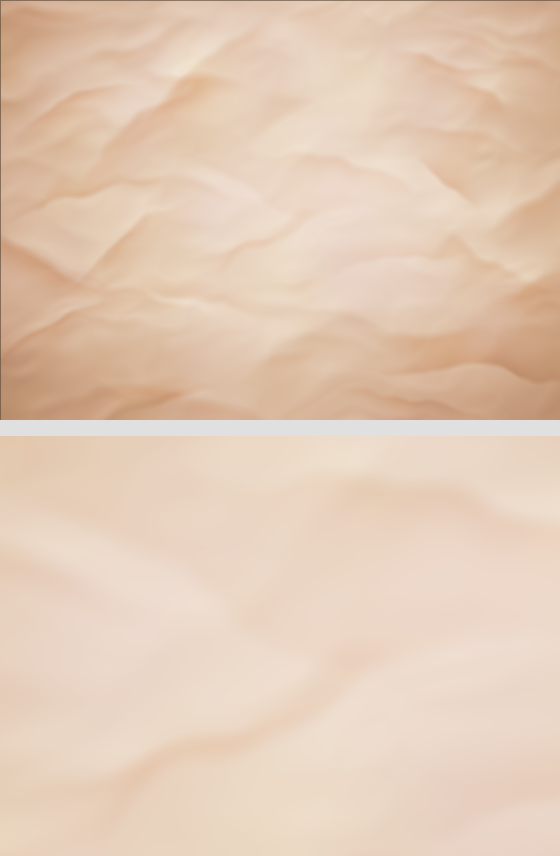
Top, the full canvas; bottom, a detail of the centre.
Give the GLSL for this texture, as a Shadertoy shader.

```glsl
#define FOLD_COLUMNS 6
#define FOLD_ROWS 6
#define FOLD_STRENGTH 0.25
#define CRUMPLE_STRENGTH 0.34
#define CRUMPLE_REACH 0.024
#define WOBBLE 0.075
#define BASE_TONE 0.97
#define VIGNETTE 0.92
#define FLOOR_SHADE 0.16
#define BROAD_RELIEF 0.24
#define BORDER_WIDTH 0.0018
#define BORDER_STRENGTH 0.75

const vec3 DARK_TAN = vec3(0.67, 0.49, 0.36);
const vec3 WARM_TAN = vec3(0.81, 0.65, 0.53);
const vec3 PALE_CREAM = vec3(0.94, 0.88, 0.82);
const vec3 BORDER_BROWN = vec3(0.36, 0.29, 0.23);

float hash(vec2 p) {
    return fract(sin(dot(p, vec2(127.1, 311.7))) * 43758.5453);
}

float noise(vec2 p) {
    vec2 i = floor(p), f = fract(p);
    f = f * f * (3.0 - 2.0 * f);
    return mix(mix(hash(i), hash(i + vec2(1, 0)), f.x),
               mix(hash(i + vec2(0, 1)), hash(i + vec2(1, 1)), f.x), f.y);
}

float fbm(vec2 p) {
    float sum = 0.0, gain = 0.5;
    for (int i = 0; i < 3; i++) {
        sum += gain * noise(p);
        p = mat2(1.6, 1.2, -1.2, 1.6) * p + 7.3;
        gain *= 0.5;
    }
    return sum / 0.875;
}

vec2 rotate(vec2 p, float angle) {
    float c = cos(angle), s = sin(angle);
    return vec2(c * p.x + s * p.y, c * p.y - s * p.x);
}

// Height of crumpled paper: creased ridges in several sizes and directions
float crumpleHeight(vec2 p) {
    float sum = 0.0, gain = 0.6, scale = 5.0;
    for (int i = 0; i < 3; i++) {
        float angle = 0.35 - 0.45 * float(i % 2);
        vec2 q = rotate(p, angle) * scale * vec2(0.8, 1.5) + 17.0 * float(i);
        sum += gain * (1.0 - abs(2.0 * noise(q) - 1.0));
        gain *= 0.5;
        scale *= 1.8;
    }
    return sum;
}

// Lit slope above the crease, shadow below it, both tapering to the ends
float foldShade(vec2 q, float halfLength, float width, float softness) {
    float taper = 1.0 - smoothstep(0.1, 1.0, abs(q.x) / halfLength);
    float side = smoothstep(-softness, softness, q.y);
    float w = width * (0.35 + 0.65 * taper);
    float lit = side * exp(-max(q.y, 0.0) / (1.4 * w));
    float shadow = (1.0 - side) * exp(min(q.y, 0.0) / w);
    return taper * (0.5 * lit - shadow);
}

// Folds on a jittered grid, mostly rising to the right
float foldField(vec2 p, float aspect) {
    float sum = 0.0;
    for (int y = 0; y < FOLD_ROWS; y++)
    for (int x = 0; x < FOLD_COLUMNS; x++) {
        vec2 cell = vec2(x, y);
        vec2 jitter = vec2(hash(cell + 3.1), hash(cell + 8.7));
        vec2 center = (cell + jitter) / vec2(FOLD_COLUMNS, FOLD_ROWS);
        center.x *= aspect;
        vec2 q = rotate(p - center, mix(-0.5, 0.85, hash(cell + 15.3)));
        float seed = 40.0 * hash(cell + 21.9);
        q.y += WOBBLE * (fbm(vec2(q.x * 7.0, seed)) - 0.5) + 0.4 * q.x * q.x;
        if (hash(cell + 33.7) < 0.25) q = -q;
        float halfLength = mix(0.10, 0.33, hash(cell + 41.3));
        float width = mix(0.016, 0.06, hash(cell + 52.1));
        float softness = mix(0.008, 0.018, hash(cell + 77.5));
        float strength = mix(0.4, 1.0, hash(cell + 67.9));
        sum += strength * foldShade(q, halfLength, width, softness);
    }
    return sum;
}

void mainImage(out vec4 fragColor, in vec2 fragCoord) {
    vec2 p = fragCoord / iResolution.y;
    float aspect = iResolution.x / iResolution.y;
    vec2 fromCenter = p - vec2(0.51 * aspect, 0.53);
    float radius2 = dot(fromCenter, fromCenter);

    // Bent paper: broad relief, crumples lit from above, long folds
    vec2 warp = vec2(fbm(p * 5.0), fbm(p * 5.0 + 31.0)) - 0.5;
    vec2 bent = p + 0.10 * warp;
    float relief = fbm(rotate(bent, 0.4) * vec2(3.5, 7.0) + 11.0) - 0.5;
    vec2 reach = CRUMPLE_REACH * vec2(-0.35, 0.94);
    float crumple = crumpleHeight(bent) - crumpleHeight(bent + reach);
    float folds = FOLD_STRENGTH * foldField(p + 0.05 * warp, aspect);
    float calm = mix(0.5, 1.0, smoothstep(0.0, 0.18, radius2));

    float tone = BASE_TONE - VIGNETTE * radius2;
    tone -= FLOOR_SHADE * (1.0 - smoothstep(0.0, 0.4, p.y));
    tone += calm * (folds + CRUMPLE_STRENGTH * crumple) + BROAD_RELIEF * relief;
    tone = clamp(tone, -0.05, 1.06);

    // Tan to cream ramp, warmer in the creases and in faint patches
    vec3 color = mix(DARK_TAN, WARM_TAN, min(tone / 0.42, 1.0));
    color = mix(color, PALE_CREAM, clamp((tone - 0.42) / 0.62, 0.0, 1.0));
    color += calm * clamp(-folds, 0.0, 0.5) * vec3(0.12, 0.0, -0.08);
    color += (fbm(p * 6.0 + 53.0) - 0.5) * vec3(0.0, 0.01, -0.05);

    // Thin dark border on the left and top
    float edge = min(p.x, 1.0 - p.y);
    float pixel = 1.0 / iResolution.y;
    float border = 1.0 - smoothstep(BORDER_WIDTH - 0.5 * pixel, BORDER_WIDTH + 0.5 * pixel, edge);
    fragColor = vec4(mix(color, BORDER_BROWN, BORDER_STRENGTH * border), 1.0);
}
```
